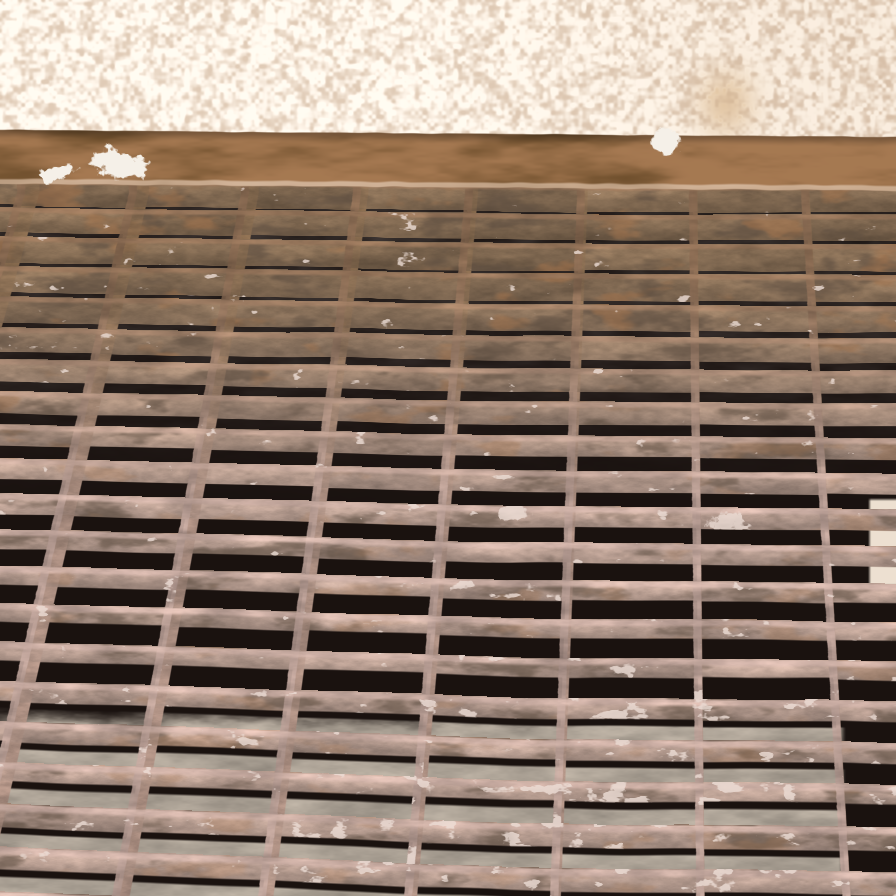
A three.js fragment shader for this texture:

```glsl
// Worn steel floor grate in perspective, with a rusty frame and pale carpet above
varying vec2 vUv;

float hash(vec2 p) {
  vec3 q = fract(vec3(p.xyx) * 0.1031);
  q += dot(q, q.yzx + 33.33);
  return fract((q.x + q.y) * q.z);
}

float noise(vec2 p) {
  vec2 i = floor(p), f = fract(p);
  f = f * f * (3.0 - 2.0 * f);
  return mix(mix(hash(i), hash(i + vec2(1.0, 0.0)), f.x),
             mix(hash(i + vec2(0.0, 1.0)), hash(i + 1.0), f.x), f.y);
}

float fbm(vec2 p) {
  float sum = 0.0, amp = 0.5;
  for (int i = 0; i < 4; i++) {
    sum += amp * noise(p);
    p = p * 2.03 + 17.3;
    amp *= 0.5;
  }
  return sum;
}

// Ragged paint splash around a centre
float splash(vec2 p, vec2 centre, vec2 size) {
  float r = length((p - centre) / size) + 1.6 * (fbm(p * 75.0) - 0.47);
  return 1.0 - smoothstep(0.75, 0.95, r);
}

vec3 carpet(vec2 p) {
  float pile = 0.5 * noise(p * 230.0) + 0.5 * noise(p * 120.0 + 9.0);
  vec3 col = mix(vec3(0.86, 0.78, 0.70), vec3(1.0, 0.97, 0.93), smoothstep(0.1, 0.7, pile));
  col *= 1.02 - vec3(0.04, 0.06, 0.08) * smoothstep(0.4, 1.0, p.x);
  vec2 s = (p - vec2(0.81, 0.115)) * vec2(32.0, 28.0);
  return mix(col, vec3(0.80, 0.63, 0.42), 0.5 * exp(-dot(s, s)) * (0.4 + pile));
}

vec3 frame(vec2 p, float y) {
  float rust = fbm(p * vec2(10.0, 40.0));
  vec3 col = mix(vec3(0.42, 0.30, 0.17), vec3(0.63, 0.46, 0.31), smoothstep(0.25, 0.75, rust + 0.15 * p.x));
  col *= 0.75 + 0.28 * smoothstep(0.0, 0.012, y);
  return mix(col, vec3(0.84, 0.73, 0.63), smoothstep(0.053, 0.056, y) * (0.6 + 0.4 * rust));
}

vec3 grate(vec2 p) {
  float t = clamp((p.y - 0.215) / 0.785, 0.0, 1.0);

  // Perspective rows and columns, the rows flattening to the right
  float across = p.x - 0.57;
  float y = p.y - (0.012 + 0.03 * t) * (across - 0.7 * max(across, 0.0));
  y += 0.002 * (noise(p * 13.0) - 0.5);
  float n = 42.55 * log(1.0 + 0.722 * (y - 0.2383));
  float row = floor(n), v = fract(n);
  float pitch = 0.125 + 0.038 * t;
  float k = (p.x - 0.7734 - 0.008 * t) / pitch;
  float bar = floor(k + 0.5), dx = (k - bar) * pitch;
  float cell = hash(vec2(row + 7.0, floor(k) + 31.0));

  // Wear shared by all the metal
  float grime = fbm(p * vec2(24.0, 75.0));
  float scratch = fbm(p * vec2(90.0, 210.0) + 5.0);
  float pink = smoothstep(0.08, 0.48, t);
  float wear = 0.76 + 0.32 * grime + 0.24 * scratch;

  // Openings: dark pit, grey floor near the bottom, pale object at the right
  float gap = 0.09 + 0.34 * smoothstep(0.05, 0.55, t) + 0.06 * t;
  gap += 0.1 * (hash(vec2(row, 3.0)) - 0.5) + 0.05 * (cell - 0.5);
  float u = (v - 1.0 + gap) / gap;
  vec3 col = vec3(0.10, 0.07, 0.06) + 0.16 * grime * (1.0 - pink);
  float ground = smoothstep(0.785, 0.815, p.y + 0.02 * (grime - 0.5)) * smoothstep(0.26, 0.4, u);
  ground *= 1.0 - smoothstep(0.935, 0.945, p.x);
  col = mix(col, vec3(0.69, 0.65, 0.60) * (0.78 + 0.4 * grime), ground);
  float pale = smoothstep(0.968, 0.973, p.x) * smoothstep(0.555, 0.56, p.y) * (1.0 - smoothstep(0.65, 0.66, p.y));
  col = mix(col, vec3(0.93, 0.88, 0.82), pale);

  // Side faces of the long bars, widening to the left
  float sideWidth = 0.004 + 0.0026 * max(-bar, 0.0);
  float side = smoothstep(-0.001, 0.001, dx) * (1.0 - smoothstep(sideWidth, sideWidth + 0.002, dx));
  vec3 sideCol = mix(vec3(0.52, 0.41, 0.30), vec3(0.65, 0.54, 0.49), pink) * wear;
  col = mix(col, sideCol, side);

  // Front faces of the cross bars
  vec3 face = mix(vec3(0.49, 0.40, 0.31), vec3(0.67, 0.575, 0.53), pink);
  face *= wear * (0.92 + 0.16 * cell) * (1.06 - 0.16 * smoothstep(0.2, 1.0 - gap, v));
  face = mix(face, vec3(0.36, 0.30, 0.25), 0.6 * smoothstep(0.5, 0.72, fbm(p * vec2(18.0, 50.0) + 40.0)));
  float rust = smoothstep(0.56, 0.72, fbm(p * vec2(16.0, 36.0) + 80.0));
  face = mix(face, vec3(0.66, 0.46, 0.30), 0.5 * rust * (1.0 - 0.5 * pink));
  face = mix(face, sideCol, 0.6 * side);
  float metal = 1.0 - smoothstep(-0.06, 0.05, u);
  col = mix(col, face, metal);

  // Lit top edges of both bar sets
  vec3 edge = mix(vec3(0.62, 0.48, 0.37), vec3(0.84, 0.72, 0.68), pink) * (0.74 + 0.5 * grime);
  float lip = smoothstep(0.0, 0.05, v) * (1.0 - smoothstep(0.12, 0.23, v));
  float spine = 1.0 - smoothstep(0.0035, 0.0055, abs(dx + 0.0015 * (scratch - 0.5)));
  col = mix(col, edge * 0.87, 0.9 * spine);
  col = mix(col, edge, lip * (0.7 + 0.3 * scratch));

  // Chipped pale paint, thickest at the lower middle and only on metal
  vec2 patchPos = (p - vec2(0.62, 0.9)) * vec2(3.4, 7.0);
  float amount = 0.14 * exp(-dot(patchPos, patchPos)) + 0.02 * pink;
  float chips = smoothstep(0.72, 0.79, fbm(p * vec2(42.0, 75.0) + 21.0) + amount);
  chips = max(chips, splash(p, vec2(0.812, 0.583), vec2(0.019, 0.02)));
  chips = max(chips, splash(p, vec2(0.573, 0.572), vec2(0.016, 0.015)));
  return mix(col, vec3(0.93, 0.87, 0.84), 0.8 * chips * max(metal, spine));
}

void main() {
  vec2 p = vec2(vUv.x, 1.0 - vUv.y);
  float y = p.y - 0.145 - 0.008 * p.x + 0.0015 * (noise(p * 50.0) - 0.5);
  vec3 col = mix(carpet(p), frame(p, y), smoothstep(-0.001, 0.001, y));
  col = mix(col, grate(p), smoothstep(0.059, 0.061, y));

  // Paint spilled over the frame
  float paint = splash(p, vec2(0.062, 0.194), vec2(0.023, 0.012));
  paint = max(paint, splash(p, vec2(0.132, 0.184), vec2(0.03, 0.018)));
  paint = max(paint, splash(p, vec2(0.744, 0.157), vec2(0.018, 0.017)));
  gl_FragColor = vec4(mix(col, vec3(0.96, 0.94, 0.91), paint), 1.0);
}
```
